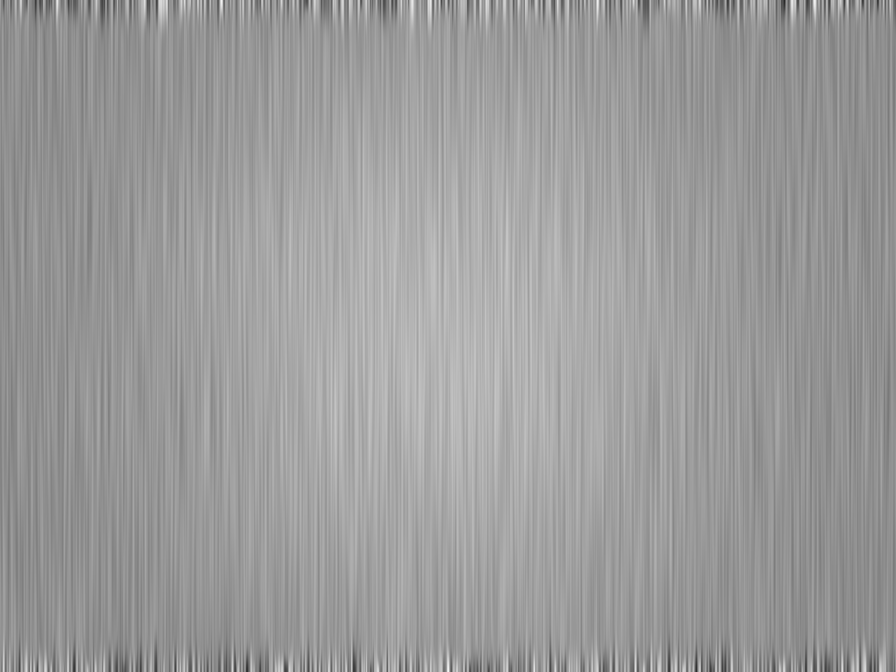
Give the GLSL for this texture, as a WebGL 2 fragment shader.

```glsl
#version 300 es
precision highp float;
precision highp int;

uniform vec2 u_resolution;
out vec4 fragColor;

#define BASE_GREY 0.548
#define GLOW_GAIN 0.16
#define GLOW_SIZE vec2(0.41, 0.46)
#define FINE_GRAIN vec2(345.0, 4.5)
#define MAIN_GRAIN vec2(265.0, 3.3)
#define GRAIN_CONTRAST 0.10
#define FRINGE_GRAIN 290.0
#define FRINGE_CONTRAST 0.52
#define FRINGE_MIN 0.03
#define FRINGE_MAX 0.10

uint hash(uvec2 cell) {
    uint h = cell.x * 1597334677u ^ cell.y * 3812015801u;
    h = (h ^ (h >> 16)) * 2246822519u;
    h = (h ^ (h >> 13)) * 3266489917u;
    return h ^ (h >> 16);
}

// Unit gradient at a lattice point
vec2 gradient(vec2 cell) {
    float angle = float(hash(uvec2(ivec2(cell))) >> 8) / 16777216.0 * 6.28319;
    return vec2(cos(angle), sin(angle));
}

float gradientNoise(vec2 p) {
    vec2 cell = floor(p);
    vec2 f = p - cell;
    vec2 u = f * f * f * (f * (f * 6.0 - 15.0) + 10.0);
    vec2 e = vec2(0.0, 1.0);
    float low = mix(dot(gradient(cell), f),
                    dot(gradient(cell + e.yx), f - e.yx), u.x);
    float high = mix(dot(gradient(cell + e), f - e),
                     dot(gradient(cell + 1.0), f - 1.0), u.x);
    return mix(low, high, u.y);
}

// Long vertical brush marks in two widths
float brushMarks(vec2 p) {
    return gradientNoise(p * MAIN_GRAIN + vec2(0.0, 20.3))
         + 0.8 * gradientNoise(p * FINE_GRAIN + vec2(0.0, 60.7));
}

// Ragged strong streaks that fade inwards from one horizontal border
float fringe(float x, float depth, float row) {
    float streak = gradientNoise(vec2(x * FRINGE_GRAIN, row + 0.4))
                 + 0.4 * gradientNoise(vec2(x * FRINGE_GRAIN * 0.7, row + 3.4));
    float raggedness = gradientNoise(vec2(x * FRINGE_GRAIN * 0.7, row + 7.5));
    float reach = mix(FRINGE_MIN, FRINGE_MAX, clamp(0.5 + raggedness, 0.0, 1.0));
    float fade = 1.0 - smoothstep(0.0, reach, depth);
    return streak * fade * fade;
}

void main() {
    vec2 p = gl_FragCoord.xy / u_resolution.y;
    vec2 centre = 0.5 * u_resolution / u_resolution.y;

    // Soft central reflection
    vec2 q = (p - centre) / GLOW_SIZE;
    float grey = BASE_GREY + GLOW_GAIN * exp(-dot(q, q));

    // Brushed surface and its borders
    grey += GRAIN_CONTRAST * brushMarks(p);
    grey += FRINGE_CONTRAST * (fringe(p.x, p.y, 120.0) + fringe(p.x, 1.0 - p.y, 150.0));

    fragColor = vec4(vec3(clamp(grey, 0.0, 1.0)), 1.0);
}
```
